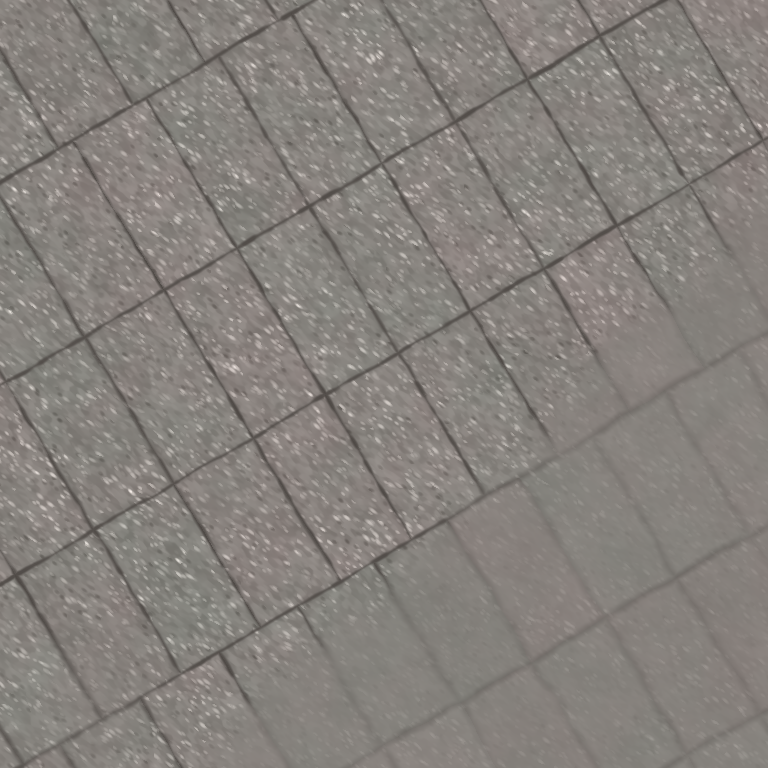
Give the GLSL for this texture, as a WebGL 1 fragment shader.

```glsl
precision highp float;
// Slanted rows of worn grey paving bricks with pale flecks, dark joints and a smeared lower right corner.
uniform vec2 u_resolution;

vec2 hash2(vec2 p) {
  vec3 q = fract(p.xyx * vec3(0.1031, 0.103, 0.0973));
  q += dot(q, q.yzx + 33.33);
  return fract((q.xx + q.yz) * q.zy);
}

// Cellular noise: nearest distance, random id of that cell, smoothly blended id.
vec3 cellular(vec2 p) {
  vec2 base = floor(p), f = fract(p), blend = vec2(0.0);
  float nearest = 9.0, id = 0.0;
  for (int j = -1; j <= 1; j++) {
    for (int i = -1; i <= 1; i++) {
      vec2 o = vec2(float(i), float(j));
      vec2 d = o + 0.1 + 0.8 * hash2(base + o) - f;
      float shade = hash2(base + o + 71.0).x;
      float d2 = dot(d, d), w = exp(-6.0 * d2);
      blend += vec2(shade * w, w);
      if (d2 < nearest) { nearest = d2; id = shade; }
    }
  }
  return vec3(sqrt(nearest), id, blend.x / blend.y);
}

// Layered sines for slow mottling, about -1 to 1.
float mottle(vec2 p) {
  float sum = 0.0, amp = 0.5;
  for (int i = 0; i < 4; i++) {
    p = mat2(0.8, 0.6, -0.6, 0.8) * p * 1.7 + 1.3;
    sum += amp * sin(p.x + 1.2 * sin(p.y)) * cos(p.y * 0.8);
    amp *= 0.7;
  }
  return sum;
}

// Pale elongated chips, present in a share of the cells.
float flecks(vec2 p, float share, float size) {
  vec3 c = cellular(p);
  float present = smoothstep(1.0 - share, 1.0, c.y);
  return present * (1.0 - smoothstep(size * 0.2, size, c.x));
}

void main() {
  float px = 1.0 / u_resolution.y;
  vec2 p = gl_FragCoord.xy / u_resolution;
  p.y = 1.0 - p.y;

  // Smeared areas: the lower right, and a faint patch at the lower left
  float smear = smoothstep(1.21, 1.31, p.x + p.y + 0.05 * mottle(p * 6.0));
  smear = max(smear, 0.5 * (1.0 - smoothstep(0.03, 0.17, length(p - vec2(0.1, 0.93)))));

  // Slanted brick grid, a little denser toward the far corner
  vec2 w = p + 0.0018 * vec2(mottle(p * 21.0), mottle(p.yx * 19.0 + 4.0));
  w += smear * 0.004 * vec2(mottle(p * 13.0 + 2.0), mottle(p * 11.0 + 7.0));
  float down = w.y + 0.582 * w.x - 0.238;
  float row = down / 0.2675 + 0.16 * down * down;
  float across = (w.x - 0.604 * w.y + 0.015) / 0.128;
  float column = across - 0.08 * min(across, 0.0);
  float rowId = floor(row);
  column += rowId < 0.0 ? 0.18 : -0.47 * step(2.5, rowId);
  vec2 brick = vec2(floor(column), rowId);
  vec2 local = fract(vec2(column, row));
  vec2 gap = (0.5 - abs(local - 0.5)) * vec2(0.11, 0.227);

  // Brick tint from greenish grey to dusty pink
  vec2 rnd = hash2(brick + 17.0);
  float warm = clamp(rnd.x * 0.6 + 0.22 + 0.4 * mottle(p * 14.0), 0.0, 1.0);
  vec3 color = mix(vec3(0.507, 0.506, 0.482), vec3(0.545, 0.508, 0.495), mix(warm, 0.45, 0.35 * smear));
  color += 0.016 * (rnd.y - 0.5) + 0.009 * mottle(p * 25.0 + 3.0);

  // Stretched grain, pits and slim chips that fade where smeared
  vec2 g = mat2(0.78, -0.63, 0.63, 0.78) * p;
  g += 0.003 * vec2(mottle(p * 17.0), mottle(p * 15.0 + 8.0));
  float crisp = 1.0 - 0.78 * smear;
  float grain = cellular(g * vec2(95.0, 210.0)).z - 0.5;
  float coarse = cellular(g * vec2(36.0, 70.0) + 9.0).z - 0.5;
  color += crisp * (0.085 * grain + 0.02 * coarse) + 0.01 * coarse;
  float density = 0.8 + 0.5 * mottle(p * 12.0 + 5.0);
  float chips = flecks(g * vec2(62.0, 165.0) + 5.0, 0.26, 0.55);
  chips += 0.75 * flecks(g * vec2(110.0, 230.0) + 31.0, 0.25, 0.6);
  color += crisp * density * 0.23 * chips * vec3(1.0, 0.98, 0.97);
  color -= crisp * 0.09 * flecks(g * vec2(80.0, 150.0) + 57.0, 0.16, 0.5);

  // Joints: dark ragged core with a soft shaded edge
  float ragged = cellular(p * 60.0).z - 0.5;
  vec2 halfWidth = vec2(0.0018, 0.0021) + 0.0022 * ragged + 0.0015 * smear;
  vec2 soft = vec2(0.0014 + 0.5 * px + 0.004 * smear);
  vec2 core = 1.0 - smoothstep(halfWidth - soft, halfWidth + soft, gap);
  vec2 strength = vec2(0.6 + 0.35 * hash2(brick + floor(local.x + 0.5)).x, 0.8) + 0.3 * ragged;
  strength *= mix(vec2(1.0), vec2(0.2, 0.32) + 0.14 * mottle(p * 9.0), smear);
  float joint = clamp(max(core.x * strength.x, core.y * strength.y), 0.0, 1.0);
  float shade = 1.0 - smoothstep(0.0, 0.010, min(gap.x, gap.y));
  color *= 1.0 - 0.07 * shade * (1.0 - 0.6 * smear);
  color = mix(color, vec3(0.31, 0.29, 0.275), joint);

  gl_FragColor = vec4(color, 1.0);
}
```
